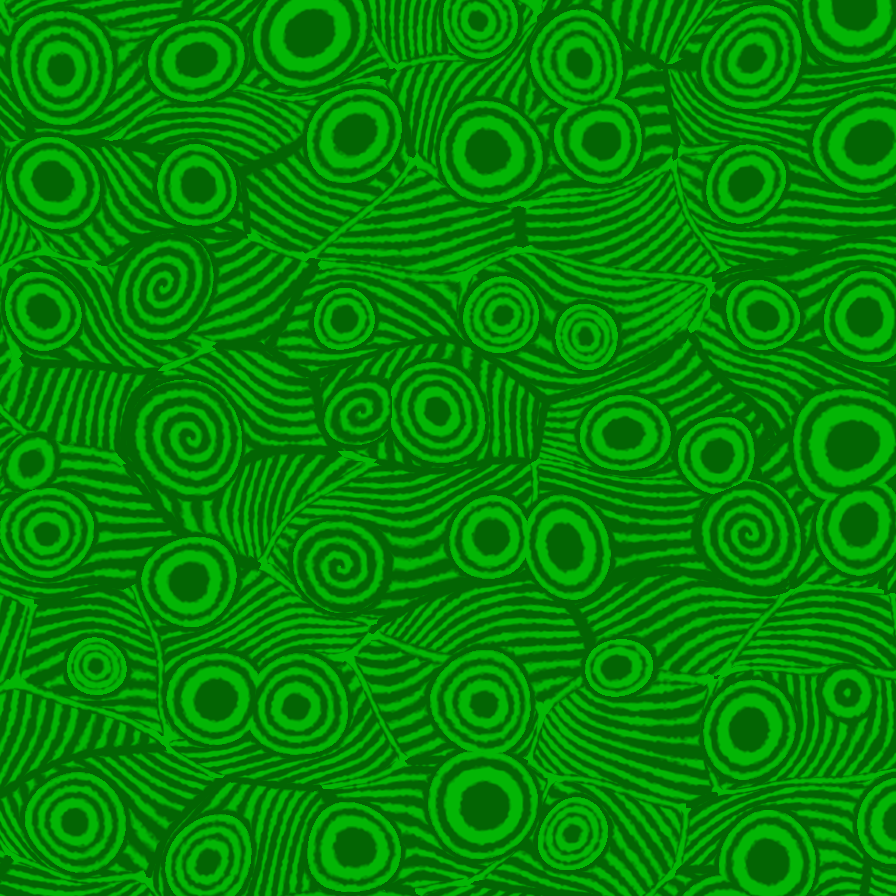
Write a Shadertoy shader that draws this pattern.

```glsl
// Green linework: ringed discs and spirals among curved bundles of strokes.
// Discs sit on a jittered grid and push the strokes aside; the strokes fill
// stretched Voronoi patches, each with its own slope, bend and spread.

vec3 hash3(vec2 p) {
    vec3 q = fract(p.xyx * vec3(0.1031, 0.1030, 0.0973));
    q += dot(q, q.yxz + 33.33);
    return fract((q.xxy + q.yzz) * q.zyx);
}

float noise(vec2 p) {
    vec2 i = floor(p), f = fract(p);
    f = f * f * (3.0 - 2.0 * f);
    float low = mix(hash3(i).x, hash3(i + vec2(1, 0)).x, f.x);
    float high = mix(hash3(i + vec2(0, 1)).x, hash3(i + vec2(1, 1)).x, f.x);
    return mix(low, high, f.y);
}

// Signed distance to the strokes of the patch around p.
float strokes(vec2 p) {
    vec2 stretch = vec2(5.0, 8.5);
    vec2 q = p * stretch, home = floor(q);
    vec2 siteA = q, siteB = q, idA = home, idB = home;
    float d1 = 9.0, d2 = 9.0, d3 = 9.0;
    for (int k = 0; k < 9; k++) {
        vec2 id = home + vec2(k % 3 - 1, k / 3 - 1);
        vec2 site = id + 0.1 + 0.8 * hash3(id + 17.0).xy;
        float d = dot(q - site, q - site);
        if (d < d1) {
            d3 = d2; d2 = d1; d1 = d;
            siteB = siteA; idB = idA;
            siteA = site; idA = id;
        } else if (d < d2) {
            d3 = d2; d2 = d;
            siteB = site; idB = id;
        } else {
            d3 = min(d3, d);
        }
    }
    float border = (d2 - d1) / (2.0 * length((siteB - siteA) * stretch));

    // Bent, fanned stripes in the frame of the patch.
    vec3 rnd = hash3(idA + 53.0);
    float angle = rnd.x > 0.88 ? 1.3 : 1.5 * (rnd.x / 0.88 - 0.5);
    float c = cos(angle), s = sin(angle);
    vec2 local = mat2(c, -s, s, c) * ((q - siteA) / stretch);
    float bend = 7.0 * (rnd.y - 0.5);
    float fan = 1.0 + clamp(5.0 * (rnd.z - 0.5) * local.x, -0.35, 0.35);
    float height = (local.y + bend * local.x * local.x) * fan;
    float slope = 2.0 * bend * local.x;
    float period = 0.0175;
    float stripe = abs(fract(height / period) - 0.5) * period;
    stripe /= fan * sqrt(1.0 + slope * slope);
    stripe -= 0.0032 + 0.0024 * noise(p * 38.0) - 0.0007;

    // Some borders carry a vein that swells where three patches meet.
    float line = max(stripe, 0.0065 - border);
    if (hash3(idA + idB + 91.0).x > 0.42) {
        float swell = 0.006 * (1.0 - smoothstep(0.0, 0.22, d3 - d1));
        line = min(line, border - 0.0032 - swell);
    }
    return line;
}

// Signed distance to the rings of a disc; v points from its centre.
float rings(vec2 v, float radius, float kind) {
    float r = length(v);
    if (radius < 0.031)
        return min(abs(r - 0.74 * radius) - 0.2 * radius,
                   kind > 0.5 ? r - 0.16 * radius : 1.0);
    if (kind < 0.14) {
        float turn = fract(r / 0.017 - atan(v.y, v.x) / 6.28319);
        return max(abs(turn - 0.5) * 0.017 - 0.0038, r - radius);
    }
    float outer = abs(r - 0.93 * radius) - 0.0038;
    if (kind > 0.55) {
        float middle = abs(r - 0.67 * radius) - 0.0036;
        return min(min(outer, middle), abs(r - 0.38 * radius) - 0.1 * radius);
    }
    return min(outer, abs(r - 0.58 * radius) - 0.13 * radius);
}

void mainImage(out vec4 fragColor, in vec2 fragCoord) {
    vec2 uv = fragCoord / iResolution.y;
    vec2 wobble = vec2(noise(uv * 9.0), noise(uv * 9.0 + 40.0)) - 0.5;
    vec2 p = uv + 0.022 * wobble;

    // Nearest disc, and the sideways push of all discs close by.
    float cell = 0.148;
    vec2 home = floor(p / cell), push = vec2(0.0), toDisc = vec2(1.0);
    float rim = 1.0, radius = 0.0, kind = 0.0;
    for (int k = 0; k < 9; k++) {
        vec2 id = home + vec2(k % 3 - 1, k / 3 - 1);
        vec3 rnd = hash3(id + 7.0);
        vec2 v = p - (id + 0.22 + 0.56 * rnd.xy) * cell;
        float size = mix(0.022, 0.064, sqrt(rnd.z));
        float r = length(v);
        push -= v * 0.45 * size * size / max(r * r, 0.0004)
              * (1.0 - smoothstep(0.04, 0.15, r));
        if (r - size < rim) {
            rim = r - size;
            toDisc = v;
            radius = size;
            kind = hash3(id + 29.0).x;
        }
    }

    float ink = rim < 0.0 ? rings(toDisc, radius, kind)
                          : max(strokes(p + push), 0.006 - rim);

    // Ragged edges and a soft boundary between the two greens.
    ink += 0.0024 * (noise(uv * 260.0) - 0.5) + 0.0016 * (noise(uv * 110.0) - 0.5);
    float soft = max(0.0023, 0.7 / iResolution.y);
    float cover = 1.0 - smoothstep(-soft, soft, ink);
    vec3 deepGreen = vec3(0.01, 0.395, 0.01), leafGreen = vec3(0.012, 0.71, 0.02);
    fragColor = vec4(mix(deepGreen, leafGreen, cover), 1.0);
}
```
